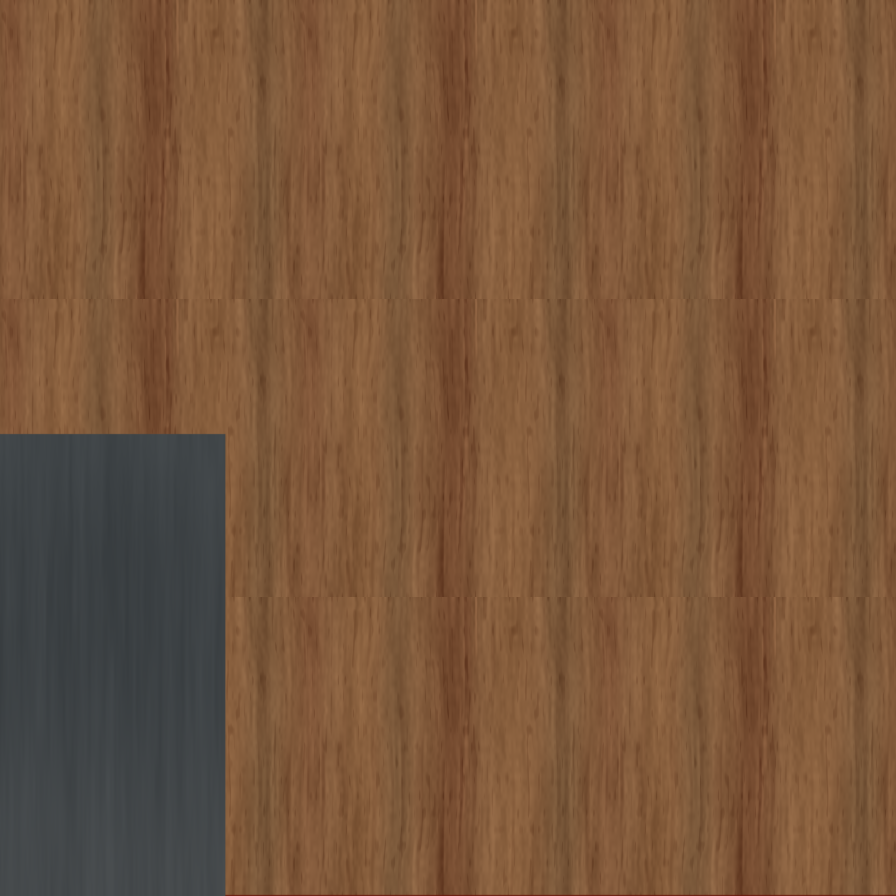
Reproduce this texture procedurally as a three.js fragment shader.

```glsl
// Brown wood veneer, one grain tile repeated three by three, with a brushed
// dark steel panel in the lower left corner. Grain is value noise stretched
// along y: periodic across, but not along, so faint seams cross the veneer.
varying vec2 vUv;

float hash(vec2 p) {
  vec3 q = fract(vec3(p.xyx) * vec3(0.1031, 0.1030, 0.0973));
  q += dot(q, q.yzx + 33.33);
  return fract((q.x + q.y) * q.z);
}

// Value noise on a grid of cells per tile, wrapping across x.
float grainNoise(vec2 p, vec2 cells, float seed) {
  p *= cells;
  vec2 cell = floor(p);
  vec2 f = fract(p);
  f = f * f * (3.0 - 2.0 * f);
  float x0 = mod(cell.x, cells.x);
  float x1 = mod(cell.x + 1.0, cells.x);
  vec2 row = vec2(cell.y, cell.y + 1.0) + seed;
  return mix(mix(hash(vec2(x0, row.x)), hash(vec2(x1, row.x)), f.x),
             mix(hash(vec2(x0, row.y)), hash(vec2(x1, row.y)), f.x), f.y);
}

// Soft vertical band that wraps around the tile.
float band(float x, float center, float halfWidth) {
  float d = abs(fract(x - center + 0.5) - 0.5);
  return 1.0 - smoothstep(0.0, halfWidth, d);
}

vec3 veneer(vec2 uv) {
  vec2 tile = fract(uv * 3.0);

  // Gentle drift of the fibres along their length
  vec2 p = tile;
  p.x += 0.022 * (grainNoise(tile, vec2(7.0, 3.0), 11.0) - 0.5);
  p.x += 0.006 * (grainNoise(tile, vec2(16.0, 9.0), 23.0) - 0.5);

  // Broad colour bands
  float upper = smoothstep(0.1, 0.9, tile.y);
  float red = 0.75 * band(p.x, 0.52, 0.11) + (0.3 + 0.4 * upper) * band(p.x, 0.04, 0.07);
  float grey = band(p.x, 0.33, 0.09) + 0.9 * band(p.x, 0.88, 0.10);
  float honey = band(p.x, 0.21, 0.12) + band(p.x, 0.72, 0.14);
  vec3 color = vec3(0.512, 0.355, 0.230);
  color = mix(color, vec3(0.455, 0.285, 0.180), red);
  color = mix(color, vec3(0.460, 0.340, 0.222), grey * (0.4 + 0.5 * grainNoise(p, vec2(5.0, 3.0), 37.0)));
  color = mix(color, vec3(0.550, 0.383, 0.240), 0.5 * honey);

  // Fibres from wide to fine
  float fibre = 0.050 * (grainNoise(p, vec2(22.0, 1.5), 41.0) - 0.5);
  fibre += 0.055 * (grainNoise(p, vec2(52.0, 3.0), 53.0) - 0.5);
  fibre += 0.055 * (grainNoise(p, vec2(110.0, 8.0), 67.0) - 0.5);
  fibre += 0.035 * (grainNoise(p, vec2(128.0, 45.0), 83.0) - 0.5);
  color += fibre * vec3(1.0, 0.88, 0.72);

  // Thin dark lines, densest in the red bands, and short pores
  float line = smoothstep(0.66, 0.95, grainNoise(p, vec2(64.0, 2.5), 151.0));
  float pore = smoothstep(0.72, 0.96, grainNoise(p, vec2(120.0, 18.0), 173.0));
  color -= vec3(0.070, 0.072, 0.055) * line * (0.45 + 0.7 * red);
  color -= vec3(0.045, 0.045, 0.036) * pore;

  // Pale flecks in the upper part of the reddest band
  float fleck = smoothstep(0.68, 0.95, grainNoise(p, vec2(90.0, 6.0), 197.0));
  color += vec3(0.080, 0.062, 0.050) * fleck * band(p.x, 0.57, 0.10) * upper;
  return color + 0.006;
}

vec3 brushedSteel(vec2 uv) {
  // Dim waist between a lighter top and the brightest foot
  vec3 color = mix(vec3(0.272, 0.288, 0.297), vec3(0.235, 0.254, 0.265), smoothstep(0.0, 0.30, uv.y));
  color = mix(color, vec3(0.250, 0.270, 0.281), smoothstep(0.36, 0.51, uv.y));
  float brush = 0.022 * (grainNoise(uv, vec2(90.0, 5.0), 211.0) - 0.5);
  brush += 0.020 * (grainNoise(uv, vec2(240.0, 9.0), 229.0) - 0.5);
  brush += 0.010 * (grainNoise(uv, vec2(420.0, 24.0), 251.0) - 0.5);
  return color + brush;
}

void main() {
  vec3 color = veneer(vUv);

  // Dark red hairline along the foot of the veneer
  float hairline = 1.0 - smoothstep(0.0008, 0.0020, vUv.y);
  color = mix(color, vec3(0.42, 0.09, 0.05), 0.8 * hairline);

  // Steel panel with softened edges
  vec2 inside = 1.0 - smoothstep(vec2(-0.001), vec2(0.001), vUv - vec2(0.2515, 0.5156));
  color = mix(color, brushedSteel(vUv), inside.x * inside.y);

  gl_FragColor = vec4(color, 1.0);
}
```
